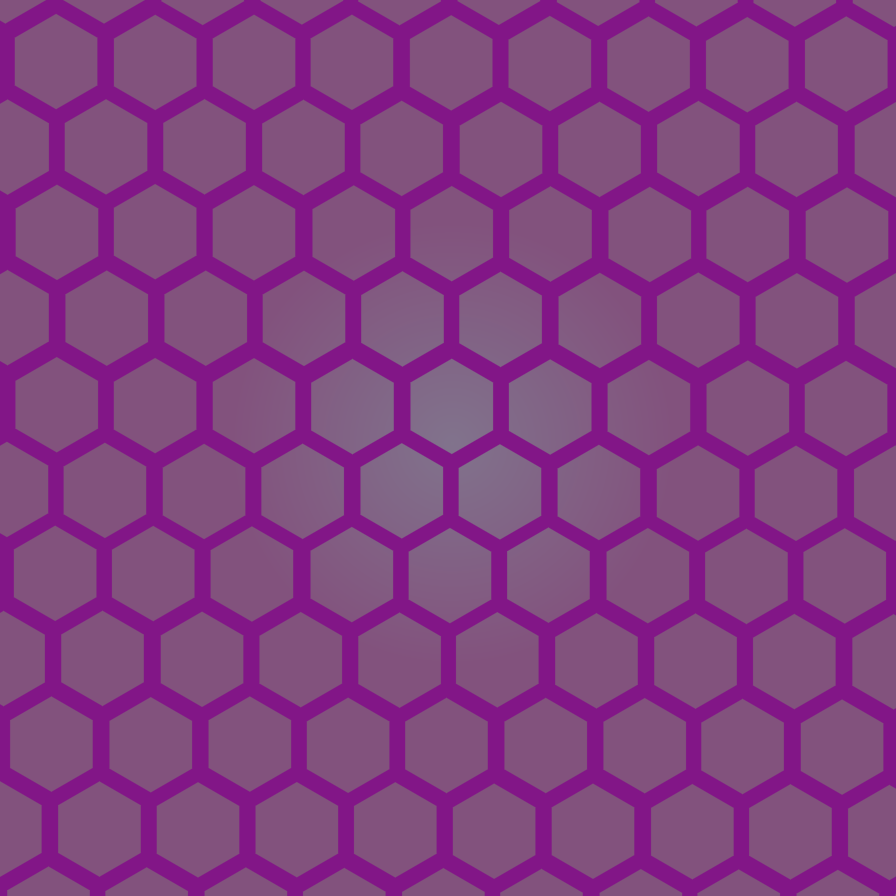
Reproduce this pattern procedurally as a Shadertoy shader.

```glsl
#define PITCH vec2(0.1102, 0.0952)
#define FIRST_CELL vec2(0.0635, 0.0683)
#define APOTHEM 0.0461
#define ROW_DRIFT 0.00018
#define ROW_SAG 0.0033
#define TILT 0.004
#define JITTER 0.0018
#define GLOW_RADIUS 0.25
#define LINE_COLOR vec3(0.51, 0.086, 0.53)
#define CELL_COLOR vec3(0.51, 0.32, 0.49)
#define GLOW_COLOR vec3(0.505, 0.45, 0.55)

vec2 hashGradient(vec2 p) {
    float angle = 6.2832 * fract(sin(dot(p, vec2(127.1, 311.7))) * 43758.5);
    return vec2(cos(angle), sin(angle));
}

float gradientNoise(vec2 p) {
    vec2 i = floor(p), f = fract(p);
    vec2 u = f * f * (3.0 - 2.0 * f);
    vec2 e = vec2(1.0, 0.0);
    float a = dot(hashGradient(i), f);
    float b = dot(hashGradient(i + e.xy), f - e.xy);
    float c = dot(hashGradient(i + e.yx), f - e.yx);
    float d = dot(hashGradient(i + e.xx), f - e.xx);
    return mix(mix(a, b, u.x), mix(c, d, u.x), u.y);
}

// Signed distance to a hexagon with a vertex pointing up
float hexagon(vec2 p, float apothem) {
    p = abs(p);
    return max(p.x, dot(p, vec2(0.5, 0.8660))) - apothem;
}

// Distance to the nearest cell of one slightly displaced row
float cellInRow(vec2 p, float row) {
    float fromDriftPeak = row - 2.5;
    float fromSagPeak = row - 4.4;
    float startX = FIRST_CELL.x + 0.5 * PITCH.x * mod(row, 2.0)
                 - ROW_DRIFT * fromDriftPeak * fromDriftPeak;
    float column = round((p.x - startX) / PITCH.x);
    vec2 center = vec2(startX + column * PITCH.x, FIRST_CELL.y + row * PITCH.y);
    center.y += ROW_SAG * exp(-fromSagPeak * fromSagPeak) + TILT * center.x;

    // Small irregularity of each cell
    vec2 seed = vec2(column, row) * 0.73 + 0.31;
    center += JITTER * vec2(gradientNoise(seed), gradientNoise(seed + 19.4));
    return hexagon(p - center, APOTHEM);
}

void mainImage(out vec4 fragColor, in vec2 fragCoord) {
    vec2 uv = fragCoord / iResolution.xy;
    vec2 p = vec2(uv.x, 1.0 - uv.y);
    float pixel = 1.0 / min(iResolution.x, iResolution.y);

    // Nearest cell among the neighbouring rows
    float nearestRow = round((p.y - FIRST_CELL.y) / PITCH.y);
    float dist = 1.0;
    for (float k = -1.0; k <= 1.0; k++)
        dist = min(dist, cellInRow(p, nearestRow + k));

    // Central glow inside the cells only
    float glow = max(0.0, 1.0 - length(p - vec2(0.505, 0.495)) / GLOW_RADIUS);
    vec3 cell = mix(CELL_COLOR, GLOW_COLOR, glow);

    float lineMask = smoothstep(-0.75 * pixel, 0.75 * pixel, dist);
    fragColor = vec4(mix(cell, LINE_COLOR, lineMask), 1.0);
}
```
